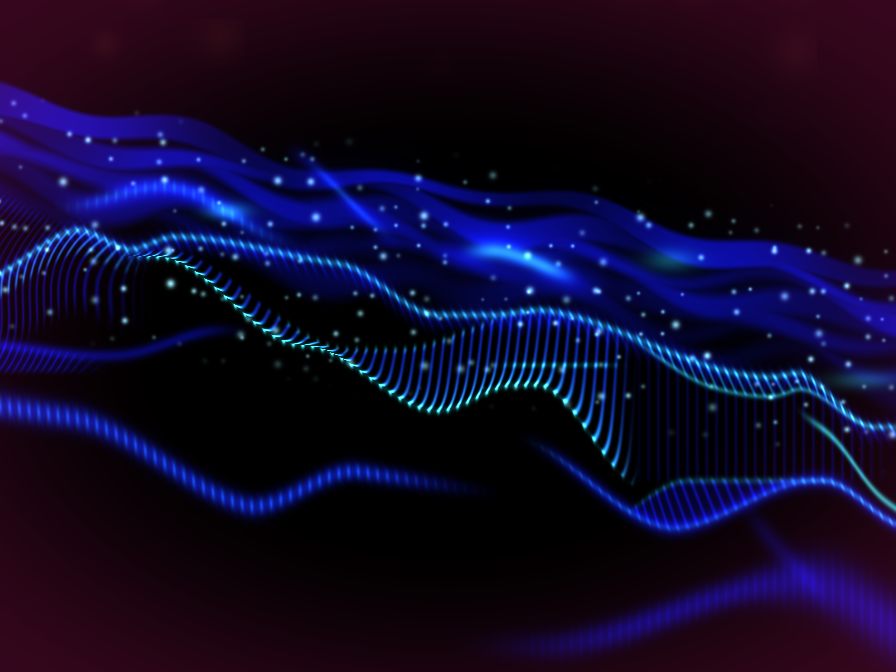
Write a WebGL 2 fragment shader that draws this background.

```glsl
#version 300 es
precision highp float;
// Glowing blue ribbons of fine ribs drift across a dark maroon vignette.
// Ribbon edges are height curves made of smooth ramps, ribs a repeated cosine,
// folds layered sines, and sparks come from hashed cells.
uniform vec2 u_resolution;
out vec4 fragColor;

float ramp(float a, float b, float x) { return smoothstep(a, b, x); }
float fade(float a, float b, float x) { return 1. - smoothstep(a, b, x); }
float span(float a, float b, float f, float x) { return ramp(a, a + f, x) * fade(b - f, b, x); }
float strand(float d, float width) { return exp(-d * d / (width * width)); }
float ribs(float x) { return pow(.5 + .5 * cos(75.7 * x), 3.); }
float fill(float y, float low, float high, float soft) {
  return ramp(low - soft, low + soft, y) * fade(high - soft, high + soft, y);
}

// Soft dots in some of the cells
float dots(vec2 p, float size, float chance, float radius) {
  vec3 h = fract(floor(p / size).xyx * vec3(.1031, .103, .0973) + .37);
  h += dot(h, h.yzx + 33.33);
  h = fract((h.xxy + h.yzz) * h.zyx);
  float d = length(fract(p / size) - .25 - .5 * h.xy) * size;
  return step(h.z, chance) * strand(d, radius * (.7 + .6 * h.x)) * (.4 + .6 * h.y);
}

// Top edge of the main ribbon
float mainCrest(float x) {
  return 3.36 + .43 * ramp(-.2, .7, x) - .17 * ramp(.65, 1.15, x) + .11 * ramp(1.1, 1.5, x)
    - .25 * ramp(1.5, 3.2, x) - .42 * ramp(2.9, 3.75, x) + .05 * ramp(4.2, 4.7, x)
    - .58 * ramp(4.5, 6.6, x) + .04 * ramp(6.6, 6.9, x) - .47 * ramp(6.8, 7.5, x);
}

// Hanging lower rim of the main ribbon
float mainRim(float x) {
  return 3.56 - .76 * ramp(1.35, 2.6, x) - .56 * ramp(2.6, 3.75, x)
    + .22 * ramp(3.75, 4.4, x) - .9 * ramp(4.6, 5.55, x);
}

void main() {
  // The canvas spans 7.68 by 5.76 units
  vec2 uv = gl_FragCoord.xy / u_resolution, p = uv * vec2(7.68, 5.76);
  float x = p.x, y = p.y, deep = 0., lit = 0.;

  // Maroon vignette with faint warm discs
  float edge = ramp(.3, .76, length((uv - vec2(.5, .48)) * vec2(1., 1.1)));
  vec3 color = vec3(.21, .025, .115) * edge;
  color += vec3(.07, .035, .02) * dots(p, .7, .4, .15) * ramp(4.5, 5.2, y) * edge;

  // Distant folded sheets
  float crest = 4.98 - .191 * x + .07 * sin(3.7 * x + 1.93), back = 0.;
  for (float k = 0.; k < 7.; k++) {
    float mid = crest - .12 - .15 * k + .09 * sin(x * (1.7 + .35 * k) + k * 2.1);
    float width = .085 + .035 * sin(x * 1.3 + k * 1.7) + .08 * exp(-x - k);
    float shade = (1. - .1 * k) * (.7 + .3 * sin(x * 2.3 - k * 1.9));
    back = max(back, shade * fill(y, mid - width, mid + width, .035 + .01 * k));
  }
  deep += .85 * back * fade(-.02, .04, y - crest) + .2 * strand(y - crest + .5, .35);

  // Lit strands and hazy glows on the sheets
  float arc = y - 3.98 - .18 * ramp(.5, 1.4, x) + .5 * ramp(1.4, 2.6, x);
  float streak = y - 3.61 + .25 * ramp(4.2, 5.1, x);
  float fall = y - 4.46 + .75 * ramp(2.4, 3.5, x);
  deep += .7 * strand(arc, .1) * span(.4, 2.6, .7, x);
  lit += .35 * strand(arc, .05) * span(.4, 2.6, .7, x) * (.5 + .5 * ribs(x));
  deep += .6 * strand(streak, .15) * span(3.6, 5.3, .5, x);
  lit += .7 * strand(streak, .065) * span(3.9, 5., .35, x);
  deep += .5 * strand(fall, .08) * span(2.4, 3.5, .3, x);
  lit += .2 * strand(fall, .04) * span(2.6, 3.4, .3, x);
  lit += .5 * strand(length((p - vec2(1.95, 3.95)) * vec2(.6, 1.6)), .11);
  lit += .35 * strand(length((p - vec2(5.75, 3.53)) * vec2(.6, 1.4)), .13);
  lit += .3 * strand(length((p - vec2(7.4, 2.5)) * vec2(.4, 1.6)), .12);

  // Main ribbon: ribs hang from the crest and hook at the rim
  float top = mainCrest(x), rim = mainRim(x);
  float upper = 3.62 - .86 * ramp(1.4, 3., x) + .28 * ramp(3.4, 4.5, x);
  upper = mix(upper, top, ramp(4.1, 4.5, x));
  float h = clamp((y - rim) / max(upper - rim, .03), 0., 1.);
  float rib = ribs(x + .06 * exp(-7. * h) - .07 * h);
  float body = rib * fill(y, rim, upper, .025) * span(1.1, 5.5, .3, x);
  deep += .75 * body;
  lit += body * (.9 * exp(-4.5 * h) + .08);
  lit += strand(y - rim, .03) * span(1., 5.5, .4, x) * fade(4.6, 5.9, x) * (.2 + .9 * rib);
  lit += .4 * strand(y - upper, .03) * rib * span(2.2, 4.5, .4, x);
  lit += .6 * strand(y - 2.63, .025) * (.3 + rib) * span(4.2, 5.4, .3, x);

  // Bright crest, its second strand, and the dim curtain below
  float bead = ribs(x + .5 * (y - top)), under = top - .17 * span(5.2, 7.5, .9, x);
  deep += .7 * strand(y - top + .03, .09) * (.4 + .6 * bead);
  lit += strand(y - top, .032) * (.35 + .5 * bead);
  lit += span(5.3, 7.6, .4, x) * (.45 * strand(y - under, .025) + .35 * bead * fill(y, under, top, .02));
  lit += .75 * strand(y - 2.22 + 1.05 * (x - 6.9) - .04 * sin(x * 9.), .035) * ramp(6.8, 7.1, x);
  deep += .3 * ribs(x) * fill(y, 1.64, top, .05) * span(5.3, 7.7, .4, x);

  // Fanned mesh and small loop at the left
  float fan = ribs(x - .55 * (y - top) + .15 * sin(y * 4.));
  float loopY = 2.76 + .05 * sin(x * 3. + 2.) + .12 * ramp(1., 1.9, x);
  deep += .6 * fan * fill(y, top - .65, top, .15) * fade(.7, 1.35, x);
  lit += .4 * fan * fill(y, top - .2, top, .04) * fade(.9, 1.3, x);
  deep += .4 * fan * fill(y, top, 4.1 - .5 * x, .06) * fade(.3, .8, x);
  deep += .6 * strand(y - loopY, .05) * fade(1.6, 2.2, x);
  deep += .55 * fill(y, 2.57, loopY, .04) * (.4 + fan) * fade(.4, 1., x);

  // Blurred wave at the lower left
  float wave = y - 2.28 + .16 * x + .52 * ramp(.6, 2.2, x) - .45 * ramp(2.1, 3.1, x);
  float haze = strand(wave, .115 - .012 * x) * fade(3., 4.4, x);
  deep += haze * (.75 + .3 * ribs(x + .3 * wave));
  lit += .22 * haze * haze * (.3 + ribs(x));

  // Ribbed wave at the lower right
  float drop = .4 * ramp(7.05, 7.8, x);
  float low = 2.03 - .8 * ramp(4.3, 5.8, x) + .41 * ramp(5.75, 7., x) - drop;
  float high = max(low, 1.2 + .44 * ramp(5., 5.9, x) - drop), swell = ribs(x + .35 * (y - low));
  deep += ramp(4.4, 5.1, x) * (.7 * strand(y - low, .07) + (.25 + .6 * swell) * fill(y, low, high, .03));
  lit += (.3 * strand(y - low, .03) * ramp(4.4, 5.1, x) + .4 * strand(y - high, .03) * ramp(5.2, 5.8, x)) * (.5 + .5 * swell);

  // Out of focus band at the bottom right
  float base = y - .22 - .56 * ramp(4.6, 6.9, x) + .5 * ramp(6.9, 8., x);
  deep += .75 * strand(base, .12 + .14 * ramp(6.2, 7.4, x)) * ramp(3.8, 5.6, x) * (.8 + .2 * ribs(x));
  deep += .3 * strand(y - 1.3 + 1.05 * (x - 6.45), .12) * span(6.3, 7.2, .3, x);

  // Sparks scattered along the diagonal
  float sparks = dots(p, .31, .5, .027) + .7 * dots(p + 3.7, .19, .3, .02);
  sparks *= fade(.65, 1.15, abs(y - 3.95 + .15 * x));
  color += deep * vec3(.04, .05, .68) + lit * vec3(.1, .76, .8);
  color += lit * lit * vec3(.14, .12, .08) + sparks * vec3(.6, .95, 1.);
  fragColor = vec4(min(color, 1.), 1.);
}
```
